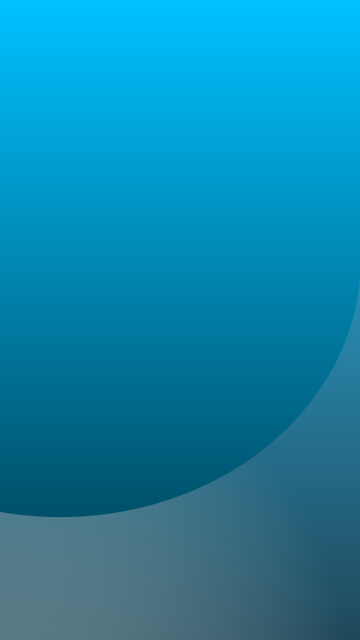
Give the GLSL for this background, as a WebGL 2 fragment shader.

```glsl
#version 300 es
precision highp float;
// A deep blue panel with a rounded lower edge over a paler blue backdrop.
// Both are vertical gradients; the panel is cut by half an ellipse, and a
// soft elliptical haze brightens the lower left of the backdrop.

uniform vec2 u_resolution;
out vec4 fragColor;

const vec3 PANEL_TOP = vec3(0.0, 0.755, 1.0);
const vec3 PANEL_BOTTOM = vec3(0.0, 0.314, 0.412);
const vec3 BACK_TOP = vec3(0.157, 0.561, 0.714);
const vec3 BACK_BOTTOM = vec3(0.127, 0.282, 0.353);
const vec3 HAZE = vec3(0.549, 0.647, 0.667);

// Blends from low to high as y climbs between two heights.
vec3 verticalGradient(float y, float yLow, float yHigh, vec3 low, vec3 high) {
  return mix(low, high, clamp((y - yLow) / (yHigh - yLow), 0.0, 1.0));
}

// Scaled radius: 1.0 on the rim of the ellipse.
float ellipseRadius(vec2 p, vec2 center, vec2 radii) {
  return length((p - center) / radii);
}

// Ellipse below its center, straight sides above it.
float panelRadius(vec2 p, vec2 center, vec2 radii) {
  return ellipseRadius(vec2(p.x, min(p.y, center.y)), center, radii);
}

// Smooth fall-off from the center to the rim.
float hazeAmount(vec2 p, vec2 center, vec2 radii, float strength) {
  float r = ellipseRadius(p, center, radii);
  return strength * max(1.0 - r * r, 0.0);
}

void main() {
  // Canvas fractions, origin at the lower left.
  vec2 uv = gl_FragCoord.xy / u_resolution;

  // Backdrop and haze
  vec3 color = verticalGradient(uv.y, 0.0, 0.57, BACK_BOTTOM, BACK_TOP);
  float haze = hazeAmount(uv, vec2(0.0, -0.04), vec2(0.96, 0.51), 0.53);
  color = mix(color, HAZE, haze);

  // Panel with a smoothed rim
  float radius = panelRadius(uv, vec2(0.167, 0.596), vec2(0.836, 0.404));
  float rim = max(fwidth(radius), 1e-5);
  float cover = clamp(0.5 - (radius - 1.0) / rim, 0.0, 1.0);
  vec3 panel = verticalGradient(uv.y, 0.193, 0.995, PANEL_BOTTOM, PANEL_TOP);
  color = mix(color, panel, cover);

  fragColor = vec4(color, 1.0);
}
```
